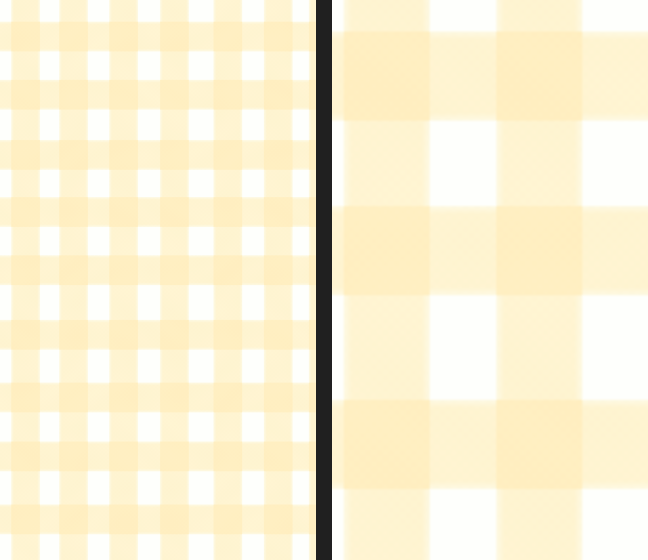
Left: the whole. Right: its middle third, enlarged.
This pattern is drawn by a WebGL 2 fragment shader. Its source:

```glsl
#version 300 es
precision highp float;
// Pale yellow gingham: translucent vertical and horizontal bands on white.
// Bands sit on a regular pitch, pushed off it by a short sum of sines, and
// deepen where they cross. Lengths are fractions of the canvas width.

uniform vec2 u_resolution;
out vec4 outColor;

const float PI = 3.14159265;

// Colours
const vec3 WHITE  = vec3(0.995, 1.000, 0.988);
const vec3 RIM    = vec3(0.994, 0.974, 0.880);
const vec3 SINGLE = vec3(0.998, 0.957, 0.820);
const vec3 CROSS  = vec3(1.000, 0.936, 0.758);

// Band layout: x for vertical bands, y for horizontal bands
const vec2 FIRST      = vec2(0.0810, 0.1285);
const vec2 PITCH      = vec2(0.1570, 0.1910);
const vec2 HALF_WIDTH = vec2(0.0454, 0.0471);

// Uneven spacing: amplitude of each sine harmonic over SPAN bands
const vec2 SPAN = vec2(6.0, 8.0);
const int HARMONICS = 5;
const vec2 DRIFT[HARMONICS] = vec2[](
  vec2( 0.0039,  0.0162), vec2(-0.0103, -0.0018), vec2(0.0031, -0.0034),
  vec2(-0.0011,  0.0020), vec2(-0.0008,  0.0049));

// Edges and wear
const float SOFTNESS    = 0.0022;
const float RIM_WIDTH   = 0.0100;
const float WEAVE_FREQ  = 520.0;
const float WEAVE_DEPTH = 0.002;
const float FADE_DEPTH  = 0.003;

// Centres of the vertical and horizontal bands with the given indices
vec2 bandCentre(vec2 index) {
  vec2 centre = FIRST + PITCH * index;
  for (int i = 0; i < HARMONICS; i++) {
    centre += DRIFT[i] * sin(PI * float(i + 1) * index / SPAN);
  }
  return centre;
}

// Depth inside the nearest band on each axis, negative in the gaps
vec2 bandDepth(vec2 p) {
  vec2 nearest = round((p - FIRST) / PITCH);
  vec2 depth = vec2(-1.0);
  for (float k = -1.0; k <= 1.0; k++) {
    depth = max(depth, HALF_WIDTH - abs(p - bandCentre(nearest + k)));
  }
  return depth;
}

// Fine weave plus slow, uneven fading of the dye
float dyeVariation(vec2 p) {
  float weave = sin(p.x * WEAVE_FREQ) * sin(p.y * WEAVE_FREQ);
  float fade = sin(p.x * 23.0 + 2.0 * sin(p.y * 17.0))
             * sin(p.y * 29.0 + 2.0 * sin(p.x * 13.0));
  return WEAVE_DEPTH * weave + FADE_DEPTH * fade;
}

void main() {
  vec2 p = gl_FragCoord.xy / u_resolution.x;
  vec2 depth = bandDepth(p);

  // Soft band coverage, never sharper than a pixel
  float edge = max(SOFTNESS, 0.7 / u_resolution.x);
  vec2 cover = smoothstep(-edge, edge, depth);
  float anyBand = max(cover.x, cover.y);
  float crossing = cover.x * cover.y;

  // Single layers pale slightly towards their rims
  float body = smoothstep(0.0, RIM_WIDTH, max(depth.x, depth.y));
  vec3 layer = mix(RIM, SINGLE, body);

  vec3 color = mix(WHITE, layer, anyBand);
  color = mix(color, CROSS, crossing);
  color += anyBand * dyeVariation(p) * vec3(0.3, 0.7, 1.5);

  outColor = vec4(clamp(color, 0.0, 1.0), 1.0);
}
```
